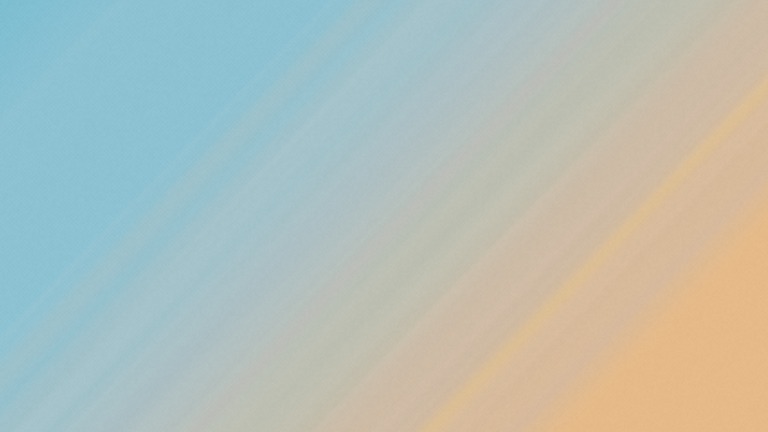
Write a Shadertoy shader that draws this background.

```glsl
float hash(vec2 p) {
    vec3 q = fract(vec3(p.xyx) * 0.1031);
    q += dot(q, q.yzx + 33.33);
    return fract((q.x + q.y) * q.z);
}

float valueNoise(vec2 p) {
    vec2 cell = floor(p), f = fract(p);
    f = f * f * (3.0 - 2.0 * f);
    return mix(mix(hash(cell), hash(cell + vec2(1, 0)), f.x),
               mix(hash(cell + vec2(0, 1)), hash(cell + vec2(1, 1)), f.x), f.y);
}

// Soft band of a given half width around a diagonal
float streak(float across, float centre, float halfWidth) {
    float d = (across - centre) / halfWidth;
    return exp(-d * d);
}

// Broad blend from sky blue through grey to orange
vec3 diagonalGradient(float across) {
    vec3 color = mix(vec3(0.495, 0.745, 0.82), vec3(0.55, 0.76, 0.825), smoothstep(0.0, 0.35, across));
    color = mix(color, vec3(0.64, 0.76, 0.79), smoothstep(0.72, 1.03, across));
    color = mix(color, vec3(0.68, 0.75, 0.765), smoothstep(1.05, 1.3, across));
    color = mix(color, vec3(0.745, 0.75, 0.695), smoothstep(1.22, 1.58, across));
    color = mix(color, vec3(0.81, 0.735, 0.65), smoothstep(1.58, 1.82, across));
    color = mix(color, vec3(0.845, 0.73, 0.605), smoothstep(1.83, 2.1, across));
    return mix(color, vec3(0.9, 0.73, 0.535), smoothstep(2.14, 2.31, across));
}

void mainImage(out vec4 fragColor, in vec2 fragCoord) {
    vec2 p = fragCoord / iResolution.y;
    float across = p.x + 0.98 * (1.0 - p.y);
    float along = p.x + p.y;
    vec3 color = diagonalGradient(across);

    // Distinct light and tinted streaks
    color += vec3(0.012, 0.004, 0.0) * streak(across, 0.29, 0.02);
    color += vec3(0.02, 0.006, 0.0) * streak(across, 0.775, 0.012);
    color += vec3(0.03, 0.0, -0.015) * streak(across, 0.85, 0.035);
    color -= vec3(0.03, 0.003, -0.005) * streak(across, 0.925, 0.025);
    color -= vec3(0.015, 0.003, 0.0) * streak(across, 1.10, 0.02);
    color += vec3(0.014, -0.008, 0.0) * streak(across, 1.425, 0.022);
    color += vec3(0.03, 0.012, -0.045) * streak(across, 1.972, 0.028);
    color += vec3(-0.008, -0.005, 0.012) * streak(across, 2.17, 0.02);

    // Brushed streaks at two widths, strongest through the middle
    float brushed = valueNoise(vec2(across * 28.0, along * 0.6)) - 0.5;
    brushed += 0.6 * (valueNoise(vec2(across * 65.0 + 17.0, along * 0.8)) - 0.5);
    float middle = smoothstep(0.7, 0.95, across) * (1.0 - smoothstep(1.9, 2.3, across));
    color += vec3(0.02, 0.013, 0.01) * brushed * mix(0.15, 1.0, middle);

    // Fine woven grain, a little stronger in the blue
    float weave = sin(p.x * 620.0) * sin(p.y * 620.0);
    float grain = valueNoise(p * 240.0) - 0.5;
    color += 0.014 * grain + 0.005 * weave * mix(1.0, 0.5, smoothstep(0.7, 1.2, across));

    fragColor = vec4(color, 1.0);
}
```
